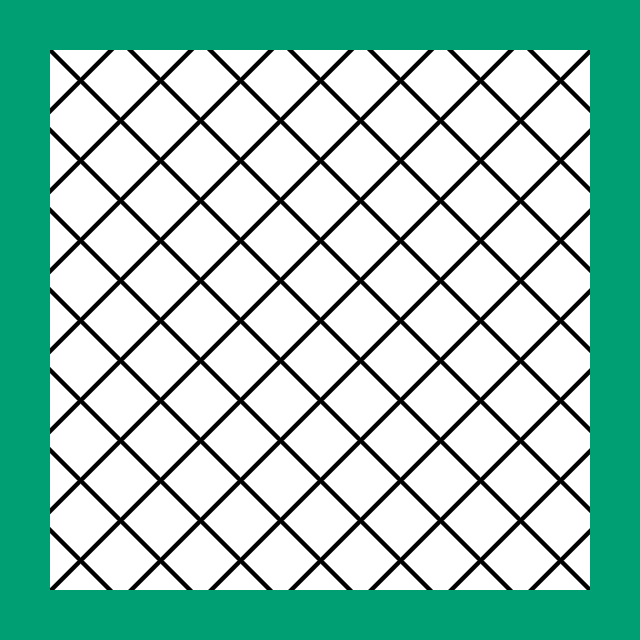
A Shadertoy shader for this pattern:

```glsl
#define REPEATS 8.0
#define LINE_WIDTH 0.0069
#define BORDER 0.078125
#define LATTICE_CENTER vec2(0.501, 0.499)
#define GREEN vec3(0.0, 0.62, 0.45)
#define PAPER vec3(1.0)
#define INK vec3(0.0)

// Coverage of a shape from its signed distance, smoothed over one pixel
float coverage(float dist, float pixel) {
    return clamp(0.5 - dist / pixel, 0.0, 1.0);
}

// Distance to the nearest line of a diagonal square lattice
float latticeDistance(vec2 p) {
    vec2 diagonal = vec2(p.x + p.y, p.x - p.y) * REPEATS;
    vec2 offset = abs(fract(diagonal + 0.5) - 0.5);
    return min(offset.x, offset.y) / (REPEATS * sqrt(2.0));
}

// Signed distance to a centred square
float squareDistance(vec2 p, float halfSize) {
    vec2 d = abs(p) - halfSize;
    return max(d.x, d.y);
}

void mainImage(out vec4 fragColor, in vec2 fragCoord) {
    vec2 uv = fragCoord / iResolution.xy;
    float pixel = 1.0 / min(iResolution.x, iResolution.y);

    // Diagonal ink lines on paper
    float lineDist = latticeDistance(uv - LATTICE_CENTER) - 0.5 * LINE_WIDTH;
    vec3 color = mix(PAPER, INK, coverage(lineDist, pixel));

    // Solid frame around the panel
    float panel = coverage(squareDistance(uv - 0.5, 0.5 - BORDER), pixel);
    color = mix(GREEN, color, panel);

    fragColor = vec4(color, 1.0);
}
```
